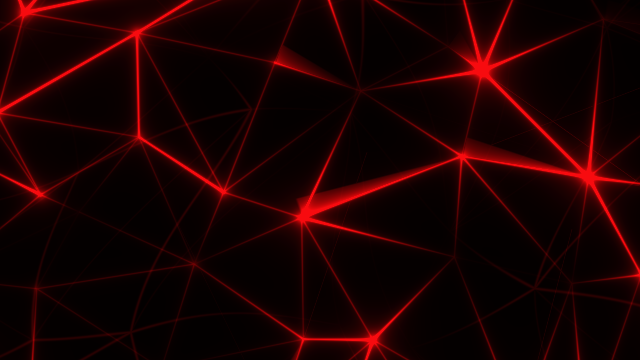
Write a WebGL 2 fragment shader that draws this background.

```glsl
#version 300 es
precision highp float;

uniform vec2 u_resolution;
out vec4 fragColor;

#define CELL 0.30          // spacing of the main net, in canvas heights
#define FAINT_CELL 0.37    // spacing of the faint curved net
#define JITTER 0.86
#define TILT 0.36
#define LINE_WIDTH 0.0040
#define HALO_SIZE 0.011
#define HALO_GAIN 0.36
#define HAZE_SIZE 0.050
#define HAZE_GAIN 0.075
#define FAINT_GAIN 0.15
#define WEDGE_SHARE 0.10
#define BASE_LEVEL 0.012

float hash(vec2 p) {
    vec3 q = fract(p.xyx * 0.1031);
    q += dot(q, q.yzx + 33.33);
    return fract((q.x + q.y) * q.z);
}

// Jittered lattice point: position in cells, and its energy
vec3 node(vec2 id) {
    vec2 offset = vec2(hash(id + 17.3), hash(id + 71.9)) - 0.5;
    float energy = mix(0.16, 1.1, smoothstep(0.25, 0.8, hash(id + 143.1)));
    return vec3(id + 0.5 + JITTER * offset, energy);
}

// Light of one edge: x = core, y = glow, z = wedge fill
vec3 edgeLight(vec2 p, vec3 a, vec3 b, float seed, float cell) {
    vec2 along = b.xy - a.xy;
    vec2 rel = p - a.xy;
    float len = max(length(along), 0.001);
    float t = clamp(dot(rel, along) / (len * len), 0.0, 1.0);
    float dist = length(rel - along * t) * cell;
    float pixel = 1.0 / u_resolution.y;

    float power = pow(mix(a.z, b.z, t), 1.5);
    power = min(power * mix(0.28, 1.0, step(0.36, seed)), 1.0);

    float width = max(LINE_WIDTH * mix(0.5, 1.0, power), 0.8 * pixel);
    float core = power * exp(-dist * dist / (width * width));
    float glow = power * HALO_GAIN * exp(-dist / HALO_SIZE)
               + power * power * HAZE_GAIN * exp(-dist / HAZE_SIZE);

    // A few edges carry a thin lit sliver that narrows to one end
    float side = (along.x * rel.y - along.y * rel.x) / len * cell;
    float reach = 0.055 * (1.0 - t);
    float inside = smoothstep(-pixel, pixel, side)
                 * smoothstep(-pixel, pixel, reach - side)
                 * smoothstep(0.0, 0.02, t);
    float shade = mix(0.6, 0.2, clamp(side / max(reach, 0.001), 0.0, 1.0));
    float wedge = inside * shade * power * step(1.0 - WEDGE_SHARE, seed);
    return vec3(core, glow, wedge);
}

// Irregular triangle net; each cell adds two sides and one diagonal
vec3 network(vec2 p, float cell) {
    vec3 light = vec3(0.0);
    vec2 home = floor(p);
    for (int y = -2; y <= 2; y++) {
        for (int x = -2; x <= 2; x++) {
            vec2 id = home + vec2(x, y);
            vec3 corner = node(id);
            vec3 right = node(id + vec2(1.0, 0.0));
            vec3 top = node(id + vec2(0.0, 1.0));
            vec3 far = node(id + 1.0);
            bool flip = hash(id + 211.7) > 0.5;
            for (int k = 0; k < 3; k++) {
                vec3 a = (k == 2 && flip) ? right : corner;
                vec3 b = k == 0 ? right : (k == 1 || flip) ? top : far;
                float seed = hash(id + 37.7 * float(k + 1));
                vec3 e = edgeLight(p, a, b, seed, cell);
                light = vec3(max(light.x, e.x), light.y + e.y, max(light.z, e.z));
            }
        }
    }
    return light;
}

void main() {
    vec2 uv = gl_FragCoord.xy / u_resolution.y;
    float c = cos(TILT), s = sin(TILT);
    vec2 tilted = mat2(c, s, -s, c) * uv;

    // Main net, then bent hairlines behind it
    vec3 net = network(tilted / CELL + 40.0, CELL);
    vec2 bent = uv + 0.05 * sin(uv.yx * vec2(6.0, 5.0) + vec2(0.4, 1.7));
    float hairlines = network(bent / FAINT_CELL + 90.0, FAINT_CELL).x;

    float level = BASE_LEVEL + max(net.x, net.z) + net.y + FAINT_GAIN * hairlines;
    level = min(level, 1.0);

    vec3 red = vec3(0.97, 0.022, 0.032);
    fragColor = vec4(red * level + vec3(0.0, 0.02, 0.025) * pow(level, 6.0), 1.0);
}
```
